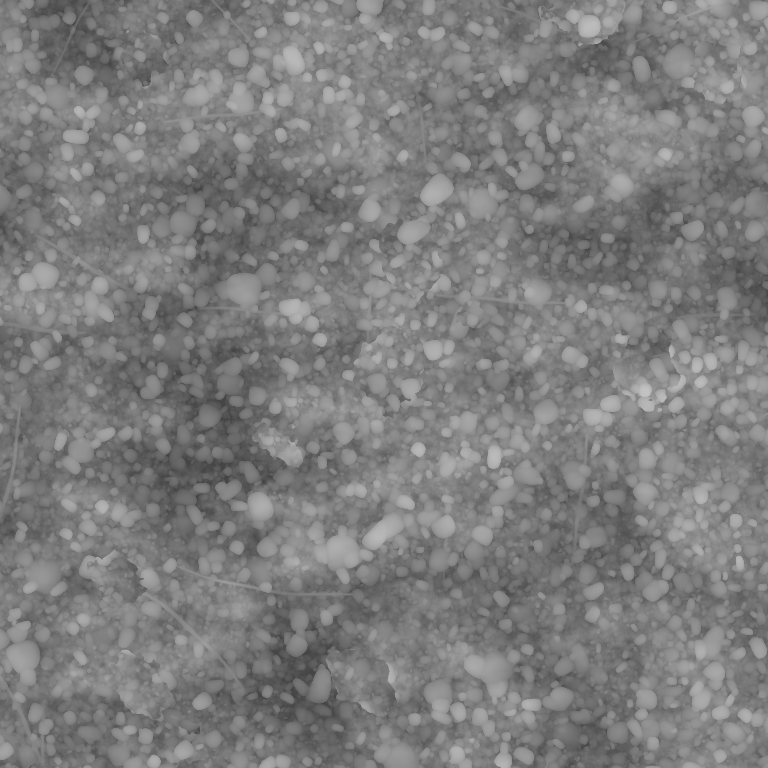
A WebGL 1 fragment shader for this texture map:

```glsl
precision highp float;
// Height map of gravelly soil: domed pebbles, rough grit, buried twigs and ragged seams.
uniform vec2 u_resolution;

const float TAU = 6.2831853;

float hash(vec2 p) {
  return fract(sin(dot(p, vec2(127.1, 311.7))) * 43758.5453);
}

vec2 hash2(vec2 p) {
  return vec2(hash(p), hash(p + vec2(37.2, 17.9)));
}

float noise(vec2 p) {
  vec2 i = floor(p), f = fract(p);
  f = f * f * (3.0 - 2.0 * f);
  float low = mix(hash(i), hash(i + vec2(1.0, 0.0)), f.x);
  float high = mix(hash(i + vec2(0.0, 1.0)), hash(i + 1.0), f.x);
  return mix(low, high, f.y);
}

float fbm(vec2 p) {
  float sum = 0.0, gain = 0.5;
  for (int i = 0; i < 4; i++) {
    sum += gain * noise(p);
    p = mat2(1.6, 1.2, -1.2, 1.6) * p + 7.3;
    gain *= 0.5;
  }
  return sum / 0.9375;
}

vec2 rotate(vec2 v, float angle) {
  float c = cos(angle), s = sin(angle);
  return vec2(c * v.x + s * v.y, c * v.y - s * v.x);
}

// Lays one size of lumpy pebbles over the height h; tops is the range of their summits.
float addPebbles(float h, vec2 p, float ground, float cells, float density,
                 vec2 radii, vec2 tops, float drop, float pixel, float seed) {
  vec2 q = p * cells + seed;
  vec2 home = floor(q);
  for (int y = -1; y <= 1; y++) {
    for (int x = -1; x <= 1; x++) {
      vec2 id = home + vec2(float(x), float(y));
      if (hash(id + seed) > density) continue;
      vec2 shape = hash2(id + seed + 5.3);
      vec2 d = rotate(q - id - hash2(id + seed + 11.7), TAU * shape.x);
      float radius = mix(radii.x, radii.y, shape.y * shape.y);
      d /= radius * vec2(1.0, mix(0.5, 1.0, hash(id + 23.1)));
      d.y *= 1.0 + 0.35 * (shape.y - 0.3) * d.x;
      d.y += 0.5 * d.x * d.x * (shape.x - 0.5);
      float inside = 1.0 - mix(dot(d, d), dot(d * d, d * d), 0.4);
      if (inside <= 0.0) continue;
      float summit = ground + mix(tops.x, tops.y, hash(id + seed + 41.9));
      float dome = summit - drop * (1.0 - sqrt(inside)) + 0.022 * d.x;
      float soft = min(1.6 * pixel * cells / radius, 0.5);
      h = mix(h, max(h, dome), smoothstep(0.0, soft, inside));
    }
  }
  return h;
}

// Long thin twigs, one chance per cell, hidden wherever the bed stands higher.
float addTwigs(float h, vec2 p, float ground, float cells, float pixel) {
  vec2 home = floor(p * cells);
  for (int y = -1; y <= 1; y++) {
    for (int x = -1; x <= 1; x++) {
      vec2 id = home + vec2(float(x), float(y));
      if (hash(id + 3.7) > 0.65) continue;
      vec2 rnd = hash2(id + 61.3);
      vec2 d = rotate(p - (id + hash2(id + 71.1)) / cells, TAU * rnd.x);
      float span = mix(0.04, 0.13, rnd.y);
      float bend = d.y + (rnd.y - 0.5) * 2.0 * d.x * d.x + 0.001 * sin(d.x * 60.0);
      float width = mix(0.0014, 0.003, rnd.x) * (1.0 - 0.4 * abs(d.x) / span);
      float cover = smoothstep(pixel, -pixel, abs(bend) - width);
      cover *= smoothstep(span, span * 0.9, abs(d.x));
      h = mix(h, max(h, ground + 0.07 + 0.04 * rnd.y), cover);
    }
  }
  return h;
}

// Complete soil bed: rolling ground, rough sand, then pebbles from fine to large.
float soilBed(vec2 p, float pixel) {
  float ground = 0.395 + 0.44 * (fbm(p * vec2(6.0, 9.0) + 2.4) - 0.5);
  float drift = 0.385 + 0.5 * (fbm(p * vec2(10.0, 15.0) + 31.0) - 0.5);
  float grit = fbm(p * 105.0) - 0.5;
  float sand = max(ground, drift);
  float bed = mix(ground, sand, 0.65);
  float h = sand + 0.01 + 0.19 * grit;
  h = addPebbles(h, p, sand, 115.0, 0.85, vec2(0.35, 0.68), vec2(-0.02, 0.07), 0.09, pixel, 3.0);
  h = addPebbles(h, p, sand, 82.0, 0.75, vec2(0.35, 0.66), vec2(-0.01, 0.1), 0.11, pixel, 19.0);
  h = addPebbles(h, p, bed, 58.0, 0.8, vec2(0.35, 0.66), vec2(0.02, 0.17), 0.13, pixel, 47.0);
  h = addTwigs(h, p, sand, 5.0, pixel);
  h = addPebbles(h, p, bed, 37.0, 0.68, vec2(0.33, 0.58), vec2(0.04, 0.23), 0.14, pixel, 83.0);
  h = addPebbles(h, p, bed, 22.0, 0.26, vec2(0.32, 0.58), vec2(0.09, 0.26), 0.15, pixel, 131.0);
  return h + 0.03 * grit;
}

// Ragged patches: x is coverage, y a tilt that makes one rim step and the other fade.
vec2 seamPatch(vec2 p, float cells, float pixel) {
  vec2 result = vec2(0.0), home = floor(p * cells);
  float ragged = 0.07 * (fbm(p * 26.0) - 0.5) + 0.012 * (noise(p * 150.0) - 0.5);
  for (int y = -1; y <= 1; y++) {
    for (int x = -1; x <= 1; x++) {
      vec2 id = home + vec2(float(x), float(y));
      if (hash(id + 9.1) > 0.5) continue;
      vec2 d = rotate(p - (id + hash2(id + 13.3)) / cells, TAU * hash(id + 29.0));
      float radius = mix(0.02, 0.055, hash(id + 53.0));
      float cover = smoothstep(pixel, -pixel, length(d * vec2(1.0, 1.4)) + ragged - radius);
      result = mix(result, vec2(1.0, 0.06 * d.x / radius), cover);
    }
  }
  return result;
}

void main() {
  float pixel = 1.0 / min(u_resolution.x, u_resolution.y);
  vec2 p = gl_FragCoord.xy * pixel;
  vec2 seam = seamPatch(p, 5.0, pixel);
  float h = 0.0;
  if (seam.x < 1.0) h += (1.0 - seam.x) * soilBed(p, pixel);
  if (seam.x > 0.0) h += seam.x * (soilBed(p + vec2(0.03, 0.05), pixel) + seam.y);
  gl_FragColor = vec4(vec3(clamp(h, 0.27, 0.76)), 1.0);
}
```
